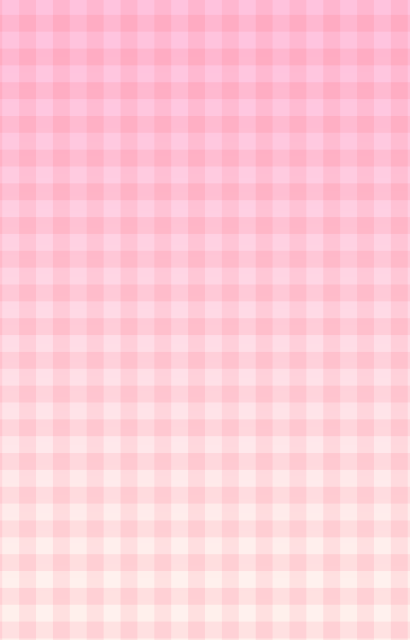
Reproduce this pattern procedurally as a Shadertoy shader.

```glsl
// Coverage of the tinted half of each repeat, along both axes
vec2 ginghamBands(vec2 repeats, vec2 pixel) {
    vec2 fromCentre = abs(fract(repeats + 0.5) - 0.5);
    return clamp((0.25 - fromCentre) / pixel + 0.5, 0.0, 1.0);
}

// Faint unevenness, constant along each band
float bandVariation(vec2 repeats) {
    vec2 band = floor(repeats * 2.0 + 0.5);
    return sin(band.x * 1.571 + 0.6) + 0.5 * sin(band.y * 2.3 + 1.1);
}

void mainImage(out vec4 fragColor, in vec2 fragCoord) {
    // Both axes are measured in canvas heights
    vec2 p = fragCoord / iResolution.y;
    vec2 period = vec2(0.0528, 0.05267);
    vec2 repeats = (p - vec2(0.0431, 0.0156)) / period;
    vec2 bands = ginghamBands(repeats, 1.0 / (iResolution.y * period));

    // Vertical fade from cream pink to rose
    float rise = smoothstep(0.0, 1.0, p.y);
    vec3 paleCheck = mix(vec3(1.0, 0.945, 0.93), vec3(1.0, 0.765, 0.87), rise);
    vec3 deepCheck = mix(vec3(1.0, 0.818, 0.835), vec3(1.0, 0.672, 0.762), rise);

    // Crossing bands add up to the deepest tint
    vec3 color = mix(paleCheck, deepCheck, 0.5 * (bands.x + bands.y));
    color.gb += 0.003 * bandVariation(repeats);
    fragColor = vec4(clamp(color, 0.0, 1.0), 1.0);
}
```
